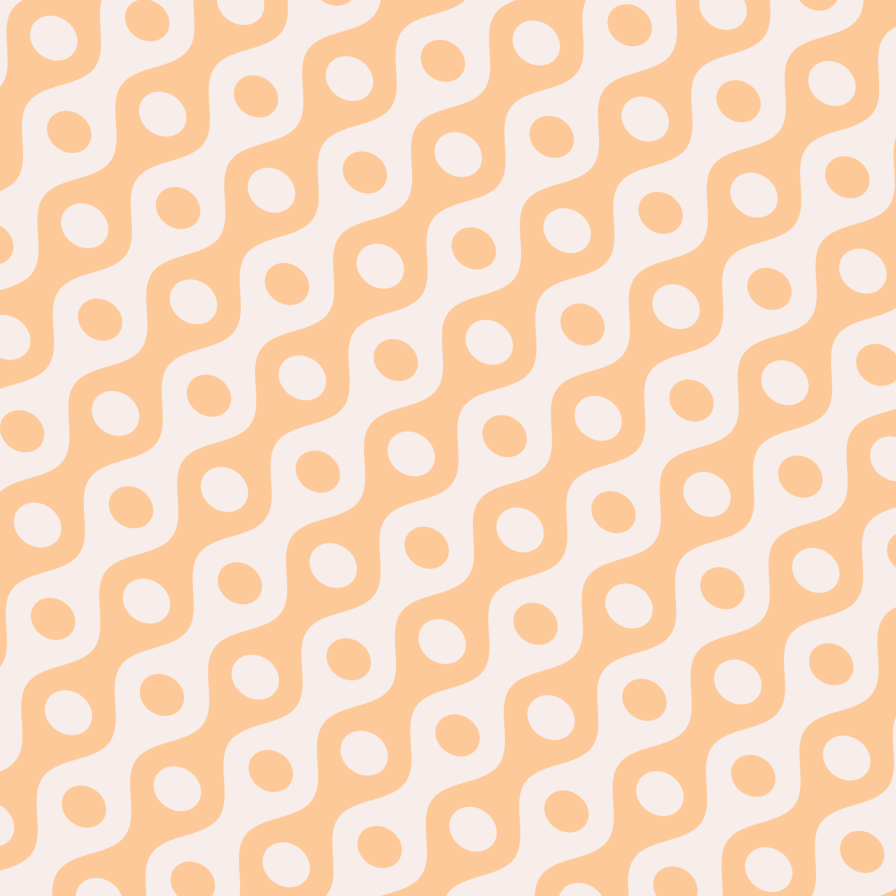
Reproduce this pattern procedurally as a WebGL 2 fragment shader.

```glsl
#version 300 es
precision highp float;

uniform vec2 u_resolution;
out vec4 fragColor;

const float TAU = 6.2831853;
const vec2 PERIOD = vec2(0.15195, 0.1482); // along and across the bands

// Soft coverage of the inside (negative side) of a distance
float fill(float dist) {
    float edge = 0.75 / u_resolution.y;
    return 1.0 - smoothstep(-edge, edge, dist);
}

// Approximate distance to a wavy band centred on whole values of cell.y
float waveBand(vec2 cell) {
    float offset = abs(fract(cell.y + 0.5) - 0.5);
    float halfWidth = 0.25 + 0.13 * cos(TAU * cell.x);
    float slope = 0.13 * TAU * sin(TAU * cell.x) * PERIOD.y / PERIOD.x;
    return (offset - halfWidth) * PERIOD.y / sqrt(1.0 + slope * slope);
}

// Approximate distance to an ellipse repeated at whole cell values
float ovalDots(vec2 cell, vec2 radii) {
    vec2 q = (fract(cell + 0.5) - 0.5) * PERIOD;
    float k = length(q / radii);
    return k * (k - 1.0) / max(length(q / (radii * radii)), 0.001);
}

void main() {
    vec3 peach = vec3(0.995, 0.79, 0.60);
    vec3 blush = vec3(0.97, 0.93, 0.92);

    // Tilted lattice coordinates: x along the bands, y across them
    vec2 p = gl_FragCoord.xy / u_resolution.y - vec2(0.546, 0.618);
    vec2 along = vec2(0.5726, 0.8198);
    vec2 across = vec2(along.y, -along.x);
    vec2 cell = vec2(dot(p, along), dot(p, across)) / PERIOD;

    // Bands, then dots of the opposite colour at their widest points
    vec3 color = mix(blush, peach, fill(waveBand(cell)));
    color = mix(color, blush, fill(ovalDots(cell, vec2(0.0236, 0.0277))));
    color = mix(color, peach, fill(ovalDots(cell + 0.5, vec2(0.0222, 0.0259))));
    fragColor = vec4(color, 1.0);
}
```
